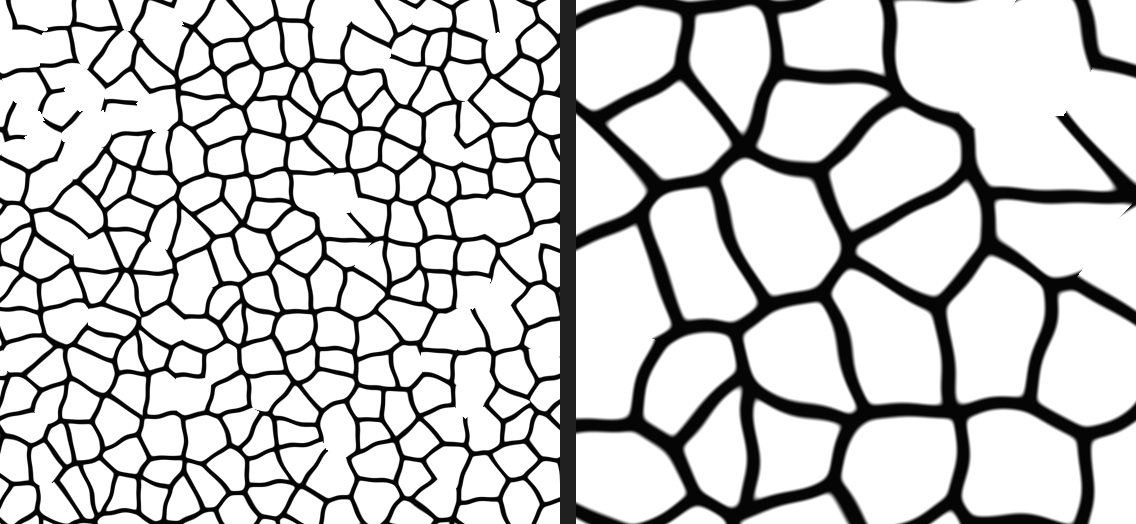
Left, the full canvas; right, a detail of the centre.
Give the GLSL for this pattern, as a Shadertoy shader.

```glsl
#define GRAINS 14.8        // grains per canvas height
#define JITTER 0.86        // scatter of the grain centres
#define LINE_WIDTH 0.0083  // in canvas heights
#define SOFTNESS 0.0031    // width of the line's soft rim
#define ROUNDING 40.0      // higher gives sharper corners
#define WOBBLE 0.035       // waviness of the walls, in grains
#define BASE_GAPS 0.05     // chance that a wall is missing
#define CORNER_GAPS 0.42   // extra chance in the upper left
#define PATCH_GAPS 0.40    // extra chance inside open patches
#define INK vec3(0.02)
#define PAPER vec3(1.0)

vec2 hash22(vec2 p) {
    vec3 q = fract(vec3(p.xyx) * vec3(0.1031, 0.1030, 0.0973));
    q += dot(q, q.yzx + 33.33);
    return fract((q.xx + q.yz) * q.zy);
}

vec2 grainCentre(vec2 id) {
    return id + 0.5 + JITTER * (hash22(id + 71.0) - 0.5);
}

// Layered sines bend the straight cell walls slightly
vec2 wobble(vec2 p) {
    return WOBBLE * (sin(p.yx * 4.3 + vec2(0.4, 2.1))
                   + 0.5 * sin(p.yx * 8.1 + p * 3.0 + vec2(1.7, 0.2)));
}

// Chance of a missing wall, with the place in canvas heights
float gapChance(vec2 place) {
    float corner = 1.0 - smoothstep(0.10, 0.30, distance(place, vec2(0.06, 0.86)));
    float patches = sin(place.x * 10.0 + 2.0 * sin(place.y * 5.0))
                  * sin(place.y * 11.0 + 1.5 * sin(place.x * 6.0) + 1.0);
    return BASE_GAPS + CORNER_GAPS * corner + PATCH_GAPS * smoothstep(0.75, 0.98, patches);
}

// Symmetric in both grains, so a wall vanishes on both sides
bool wallMissing(vec2 a, vec2 b) {
    vec2 sum = a + b;
    return hash22(sum * 57.0).x < gapChance(0.5 * sum / GRAINS);
}

// Distance to the nearest wall, with rounded corners
float wallDistance(vec2 p) {
    vec2 base = floor(p), homeId = base, home = base;
    float nearest = 1e5;
    for (int y = -2; y <= 2; y++)
    for (int x = -2; x <= 2; x++) {
        vec2 id = base + vec2(x, y);
        vec2 centre = grainCentre(id);
        float d = distance(p, centre);
        if (d < nearest) {
            nearest = d;
            homeId = id;
            home = centre;
        }
    }

    float total = 1e-9;
    for (int y = -2; y <= 2; y++)
    for (int x = -2; x <= 2; x++) {
        if (x == 0 && y == 0) continue;
        vec2 other = grainCentre(homeId + vec2(x, y));
        if (wallMissing(home, other)) continue;
        float d = dot(0.5 * (home + other) - p, normalize(other - home));
        total += exp(-ROUNDING * d);
    }
    return -log(total) / ROUNDING;
}

void mainImage(out vec4 fragColor, in vec2 fragCoord) {
    vec2 p = fragCoord / iResolution.y * GRAINS;
    float d = wallDistance(p + wobble(p)) / GRAINS;

    // Thin ink walls on paper
    float rim = 0.5 * max(SOFTNESS, 1.2 / iResolution.y);
    float halfWidth = 0.5 * LINE_WIDTH;
    float paper = smoothstep(halfWidth - rim, halfWidth + rim, d);
    fragColor = vec4(mix(INK, PAPER, paper), 1.0);
}
```
